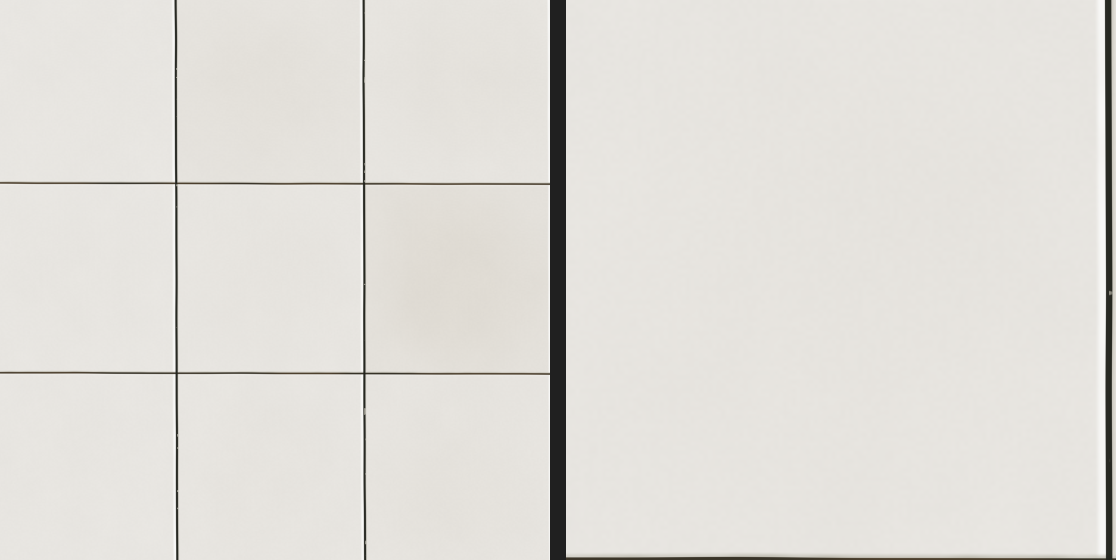
Left, the full canvas; right, a detail of the centre.
Give the GLSL for this texture, as a Shadertoy shader.

```glsl
// Three by three square off-white glazed tiles with thin dark joints and soft warm staining.
#define PITCH vec2(0.3353, 0.3386)      // tile spacing, in canvas heights
#define ORIGIN vec2(-0.0202, -0.0053)   // lower left joint crossing
#define JOINT_HALF vec2(0.0019, 0.0014) // half widths of upright and level joints
#define SKEW vec2(0.0026, 0.0022)       // slight lean of the joints
#define COOL_GLAZE vec3(0.912, 0.904, 0.888)
#define WARM_GLAZE vec3(0.876, 0.860, 0.830)
#define RIM_LIGHT vec3(0.975, 0.975, 0.970)
#define RIM_SHADE vec3(0.720, 0.710, 0.660)
#define JOINT_DARK vec3(0.130, 0.135, 0.110)
#define JOINT_BROWN vec3(0.270, 0.215, 0.140)
#define MOTTLE 0.012
#define GRAIN 0.008

float hash(vec2 p) {
    return fract(sin(dot(p, vec2(127.1, 311.7))) * 43758.5453);
}

float noise(vec2 p) {
    vec2 i = floor(p), f = fract(p);
    f = f * f * (3.0 - 2.0 * f);
    return mix(mix(hash(i), hash(i + vec2(1, 0)), f.x),
               mix(hash(i + vec2(0, 1)), hash(i + vec2(1, 1)), f.x), f.y);
}

float fbm(vec2 p) {
    float sum = 0.0, amp = 0.5;
    for (int i = 0; i < 4; i++) {
        sum += amp * noise(p);
        p = p * 2.03 + 17.3;
        amp *= 0.5;
    }
    return sum;
}

// Staining grows towards the right and peaks on every third diagonal
float tileWarmth(vec2 id) {
    float diagonal = cos(6.2832 * (id.x + id.y) / 3.0);
    return 0.12 + id.x * (0.21 + 0.19 * diagonal) + 0.1 * (hash(id + 3.7) - 0.5);
}

vec3 glaze(vec2 p, vec2 id, vec2 cell) {
    vec2 seed = id * 9.1;
    vec2 centre = cell - 0.5 - 0.2 * (vec2(hash(id), hash(id + 5.3)) - 0.5);
    float cloud = fbm(p * 9.0 + seed);
    float stain = 1.0 - smoothstep(0.1, 0.65, length(centre) + 0.3 * (cloud - 0.5));
    float warmth = tileWarmth(id) * mix(0.6, 1.15, stain);
    vec3 col = mix(COOL_GLAZE, WARM_GLAZE, warmth);
    col += MOTTLE * (fbm(p * vec2(22.0, 16.0) + seed) - 0.47);
    return col + GRAIN * (noise(p * 380.0) - 0.5);
}

void mainImage(out vec4 fragColor, in vec2 fragCoord) {
    vec2 p = fragCoord / iResolution.y;
    float aa = 0.75 / iResolution.y;

    // Tile grid with slightly uneven joints
    vec2 q = p + SKEW * (p.yx - 0.5);
    q += 0.0007 * (vec2(noise(p.yx * vec2(14.0, 3.0)), noise(p * vec2(14.0, 3.0) + 40.0)) - 0.5);
    vec2 grid = (q - ORIGIN) / PITCH;
    vec2 id = floor(grid), cell = fract(grid);
    vec2 low = cell * PITCH, high = PITCH - low;
    vec2 edge = min(low, high);

    vec3 col = glaze(p, id, cell);

    // Rounded rims: bright on the right, faintly lit on top, shaded left and below
    float wear = noise(p * vec2(60.0, 45.0));
    float right = 1.0 - smoothstep(0.0045, 0.0085, high.x);
    float top = 1.0 - smoothstep(0.002, 0.006, high.y);
    float left = 1.0 - smoothstep(0.0018, 0.0048, low.x);
    float bottom = 1.0 - smoothstep(0.0015, 0.0048, low.y);
    col = mix(col, RIM_LIGHT, max(right * (0.75 + 0.25 * wear), 0.3 * top));
    col = mix(col, RIM_SHADE, max(left * 0.45, bottom * (0.4 + 0.4 * wear)));

    // Dark joints, browner along the level ones, with a few pale chips
    vec2 mask = 1.0 - smoothstep(JOINT_HALF - aa, JOINT_HALF + aa, edge);
    float brown = smoothstep(0.3, 0.7, noise(p * vec2(9.0, 5.0) + 8.0));
    vec3 levelJoint = mix(JOINT_DARK, JOINT_BROWN, 0.35 + 0.65 * brown);
    float chip = smoothstep(0.84, 0.95, noise(vec2(id.x * 7.0 + low.x * 90.0, p.y * 130.0)));
    vec3 uprightJoint = mix(JOINT_DARK, RIM_SHADE, 0.7 * chip * step(low.x, high.x));
    col = mix(col, levelJoint, mask.y * 0.95);
    col = mix(col, uprightJoint, mask.x * 0.97);

    fragColor = vec4(clamp(col, 0.0, 1.0), 1.0);
}
```
